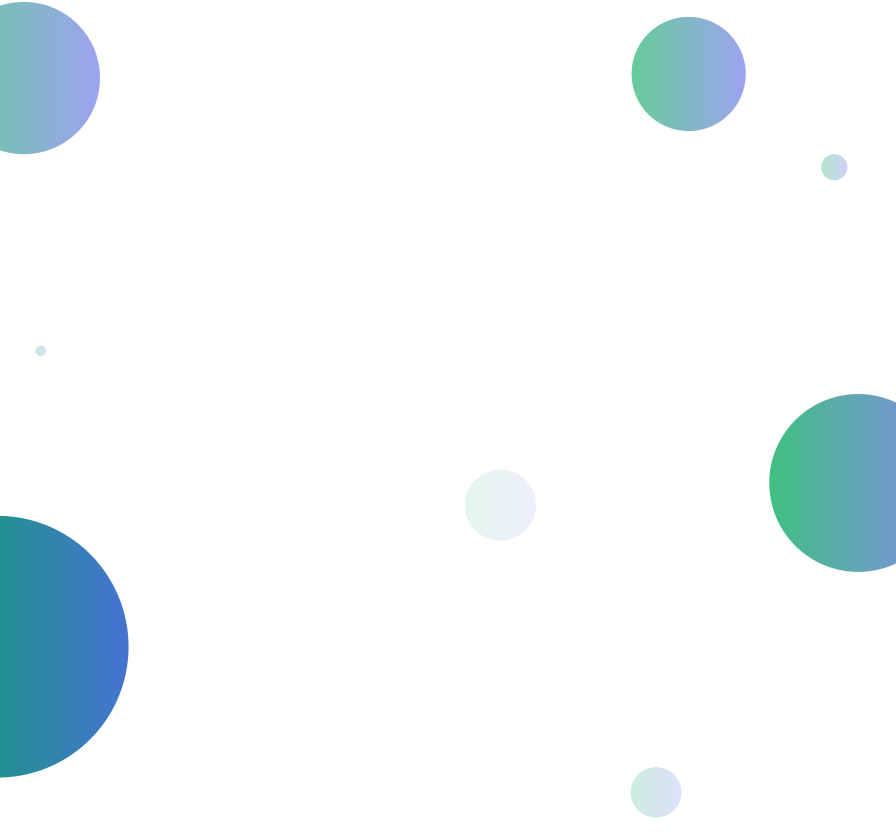
This background is drawn by a Shadertoy shader. Its source:

```glsl
// Draws soft green-to-indigo gradient discs scattered over a white page.

const vec3 PAGE = vec3(1.0);
const vec3 GREEN = vec3(0.25, 0.75, 0.50);
const vec3 INDIGO = vec3(0.52, 0.55, 0.93);
const vec3 DEEP_GREEN = vec3(0.0, 0.69, 0.31);
const vec3 DEEP_BLUE = vec3(0.27, 0.45, 0.82);

// Each disc: centre x, centre y, radius (canvas heights), opacity
const int DISC_COUNT = 7;
const vec4 DISCS[DISC_COUNT] = vec4[DISC_COUNT](
    vec4(0.0287, 0.9062, 0.0915, 0.80),
    vec4(0.8277, 0.9111, 0.0686, 0.80),
    vec4(1.0028, 0.7990, 0.0157, 0.40),
    vec4(0.0490, 0.5784, 0.0063, 0.30),
    vec4(1.0315, 0.4195, 0.1069, 1.00),
    vec4(0.6015, 0.3929, 0.0427, 0.14),
    vec4(0.7885, 0.0476, 0.0304, 0.27)
);
const vec4 DEEP_DISC = vec4(-0.0028, 0.2227, 0.1573, 1.0);

// Smooth coverage of a disc; pixel is the width of one pixel
float discMask(vec2 p, vec4 disc, float pixel) {
    float dist = length(p - disc.xy) - disc.z;
    return clamp(0.5 - dist / pixel, 0.0, 1.0);
}

// Blends a disc with a left-to-right gradient over the base colour
vec3 paintDisc(vec3 base, vec2 p, vec4 disc, vec3 left, vec3 right, float pixel) {
    float across = clamp(0.5 + 0.5 * (p.x - disc.x) / disc.z, 0.0, 1.0);
    vec3 fill = mix(left, right, across);
    return mix(base, fill, disc.w * discMask(p, disc, pixel));
}

void mainImage(out vec4 fragColor, in vec2 fragCoord) {
    float pixel = 1.0 / iResolution.y;
    vec2 p = fragCoord * pixel;
    vec3 color = PAGE;

    // Lighter discs
    for (int i = 0; i < DISC_COUNT; i++) {
        color = paintDisc(color, p, DISCS[i], GREEN, INDIGO, pixel);
    }

    // Large saturated disc cut by the left edge
    color = paintDisc(color, p, DEEP_DISC, DEEP_GREEN, DEEP_BLUE, pixel);

    fragColor = vec4(color, 1.0);
}
```
